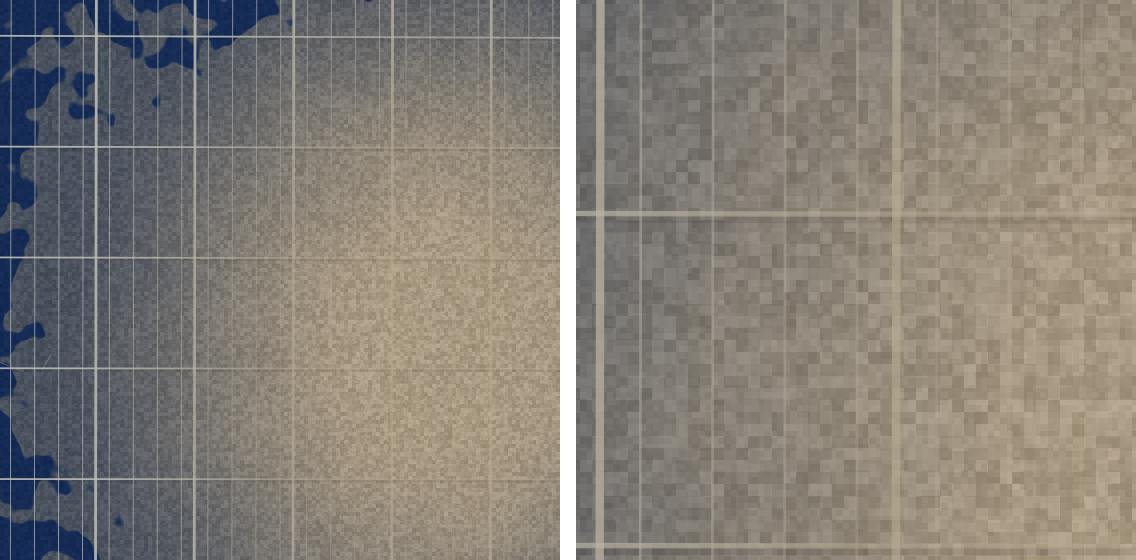
Left: the whole. Right: its middle third, enlarged.
Write a Shadertoy shader that draws this texture.

```glsl
// A dusty solar panel: blue cells with pale busbars under a drift of sand.
// Dust thins away from one centre, hides the lines where it is thick,
// and breaks into bare blue patches along the left and top edges.

float hash(vec2 p) {
    vec3 q = fract(p.xyx * vec3(0.1031, 0.1030, 0.0973));
    q += dot(q, q.yzx + 33.33);
    return fract((q.x + q.y) * q.z);
}

vec2 gradientAt(vec2 cell) {
    float angle = 6.2832 * hash(cell + 71.0);
    return vec2(cos(angle), sin(angle));
}

float gradientNoise(vec2 p) {
    vec2 i = floor(p), f = p - i;
    vec2 u = f * f * f * (f * (f * 6.0 - 15.0) + 10.0);
    vec2 e = vec2(1.0, 0.0);
    float low = mix(dot(gradientAt(i), f), dot(gradientAt(i + e), f - e), u.x);
    float high = mix(dot(gradientAt(i + e.yx), f - e.yx),
                     dot(gradientAt(i + 1.0), f - 1.0), u.x);
    return mix(low, high, u.y);
}

// Antialiased coverage of a line of the given half width
float stroke(float dist, float halfWidth) {
    return clamp((halfWidth - dist) * iResolution.y + 0.5, 0.0, 1.0);
}

// Distance to the nearest of a set of evenly spaced lines
float gridDistance(float x, float pitch) {
    return abs(fract(x / pitch + 0.5) - 0.5) * pitch;
}

float segmentDistance(vec2 p, vec2 a, vec2 b) {
    vec2 ab = b - a;
    return length(p - a - ab * clamp(dot(p - a, ab) / dot(ab, ab), 0.0, 1.0));
}

void mainImage(out vec4 fragColor, in vec2 fragCoord) {
    vec2 p = fragCoord / iResolution.xy;

    // Dust thickness, with soft mottling
    float mottle = gradientNoise(p * 7.0) + 0.5 * gradientNoise(p * 17.0);
    float reach = length((p - vec2(0.80, 0.38)) * vec2(1.15, 1.0));
    float dust = 1.0 - smoothstep(0.15, 0.85, reach + 0.04 * mottle);

    // Bare patches, widest in the left corners and along the top
    float leftReach = mix(0.05, 0.17, smoothstep(0.22, 0.35, abs(p.y - 0.45)));
    float leftBias = 1.0 - p.x / leftReach;
    float topBias = 1.0 - (1.0 - p.y) / 0.12 - 1.5 * smoothstep(0.35, 0.65, p.x);
    float blotch = gradientNoise(p * 16.0 + 4.0) + 0.3 * gradientNoise(p * 37.0);
    float bare = smoothstep(-0.12, 0.12, max(leftBias, topBias) + 2.2 * blotch - 0.45);

    // Surface colour with square grain
    vec3 color = mix(vec3(0.29, 0.32, 0.37), vec3(0.66, 0.60, 0.51), dust);
    float grain = hash(floor(p * 140.0)) + 0.5 * hash(floor(p * 256.0) + 19.0) - 0.75;
    color += grain * mix(0.07, 0.10, dust);
    vec3 cellBlue = vec3(0.07, 0.16, 0.33) + 0.03 * grain;
    color = mix(color, cellBlue, bare * 0.95);

    // Cell gaps and four thin busbars per cell, on a slightly skewed grid
    float pitch = 0.1763;
    float x = p.x - 0.1706 - 0.0015 * p.y;
    float y = p.y - 0.1445 + 0.004 * p.x * p.y;
    float u = fract(x / pitch);
    float column = stroke(gridDistance(x, pitch), 0.0025);
    float row = stroke(gridDistance(y, 0.1979), 0.0016);
    float busbar = stroke(gridDistance((u - 0.137) * pitch, 0.2437 * pitch), 0.0008);
    busbar *= step(0.05, u) * step(u, 0.95);

    // Lines sink into the dust
    vec3 lineColor = mix(vec3(0.73, 0.73, 0.70), vec3(0.73, 0.67, 0.56), dust);
    float shade = stroke(gridDistance(y + 0.003, 0.1979), 0.0025);
    color *= 1.0 - 0.08 * shade;
    color = mix(color, lineColor, busbar * mix(0.78, 0.16, dust));
    color = mix(color, lineColor, row * mix(0.92, 0.35, dust));
    color = mix(color, lineColor, column * mix(0.92, 0.45, dust));

    // Two stray fibres near the left edge
    float fibre = min(segmentDistance(p, vec2(-0.01, 0.357), vec2(0.035, 0.339)),
                      segmentDistance(p, vec2(0.075, 0.339), vec2(0.091, 0.367)));
    color = mix(color, vec3(0.67, 0.67, 0.65), 0.5 * stroke(fibre, 0.0006));

    fragColor = vec4(clamp(color, 0.0, 1.0), 1.0);
}
```
